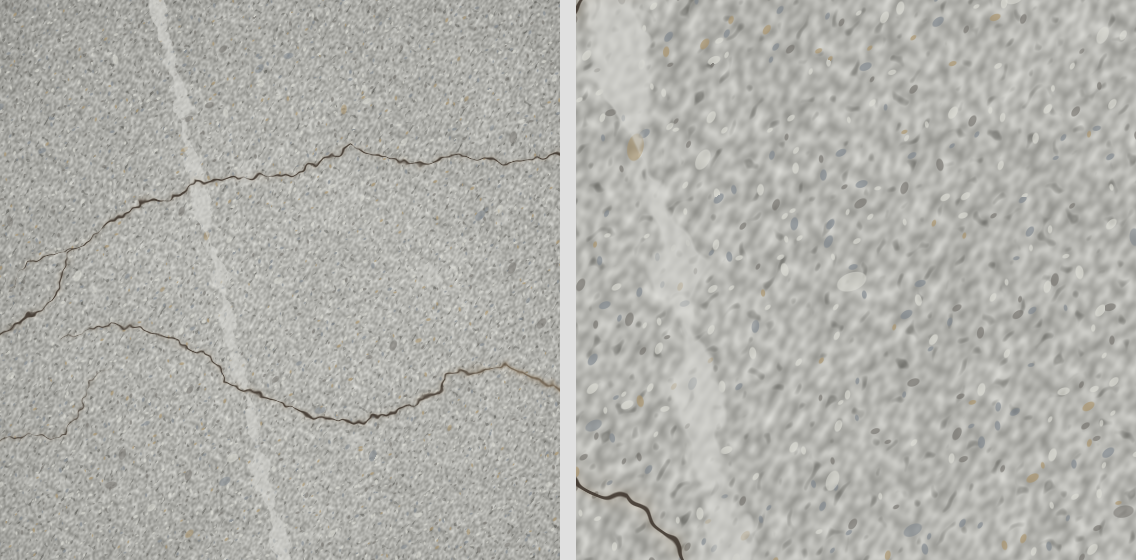
Left: the whole. Right: its middle third, enlarged.
Write a Shadertoy shader that draws this texture.

```glsl
// Weathered grey concrete with jagged cracks, a worn paint streak and small stone flecks.
#define GRAIN_FREQ 165.0
#define GRAIN_CONTRAST 0.17
#define PIT_DEPTH 0.15
#define FLECK_DENSITY 0.30
#define CRACK_WIDTH 1.0
#define CRACK_JITTER 0.010
#define PAINT_WIDTH 0.015
#define CONCRETE vec3(0.712, 0.712, 0.693)
#define PAINT vec3(0.805, 0.805, 0.787)
#define CRACK_DARK vec3(0.23, 0.195, 0.165)
#define RUST vec3(0.57, 0.48, 0.36)

const int KNOTS = 12;

vec2 hash2(vec2 p) {
    vec3 q = fract(vec3(p.xyx) * vec3(0.1031, 0.1030, 0.0973));
    q += dot(q, q.yzx + 33.33);
    return fract((q.xx + q.yz) * q.zy);
}

float gradTerm(vec2 cell, vec2 corner, vec2 f) {
    float angle = 6.2832 * hash2(cell + corner).x;
    return dot(vec2(cos(angle), sin(angle)), f - corner);
}

float gradNoise(vec2 p) {
    vec2 i = floor(p), f = p - i;
    vec2 u = f * f * f * (f * (f * 6.0 - 15.0) + 10.0);
    vec2 e = vec2(1.0, 0.0);
    return mix(mix(gradTerm(i, e.yy, f), gradTerm(i, e.xy, f), u.x),
               mix(gradTerm(i, e.yx, f), gradTerm(i, e.xx, f), u.x), u.y);
}

vec2 noise2(vec2 p) {
    return vec2(gradNoise(p + 17.0), gradNoise(p + 71.0));
}

// Knots hold position and half width; returns line coverage and a soft stain.
vec2 crack(vec2 p, vec3 path[KNOTS], float px) {
    vec2 result = vec2(0.0);
    float vary = CRACK_WIDTH * (1.0 + 1.3 * gradNoise(p * 45.0));
    for (int i = 0; i < KNOTS - 1; i++) {
        vec3 a = path[i], b = path[i + 1];
        vec2 along = b.xy - a.xy;
        float t = clamp(dot(p - a.xy, along) / dot(along, along), 0.0, 1.0);
        float d = length(p - a.xy - along * t);
        float w = mix(a.z, b.z, t) * 0.001 * max(vary, 0.2);
        float line = (1.0 - smoothstep(w - px, w + px, d)) * min(1.0, 2.0 * w / px);
        float stain = exp(-d / 0.004) * min(1.0, w / 0.0015);
        result = max(result, vec2(line, stain));
    }
    return result;
}

// Scattered, randomly turned oval stones: colour and coverage.
vec4 flecks(vec2 p, float freq, float density, float px) {
    vec4 result = vec4(0.0);
    vec2 q = p * freq, cell = floor(q);
    for (int y = -1; y <= 1; y++)
    for (int x = -1; x <= 1; x++) {
        vec2 id = cell + vec2(x, y);
        vec2 pos = hash2(id + 3.0), pick = hash2(id + 57.0), form = hash2(id + 131.0);
        float angle = 1.0 + 1.6 * (form.x - 0.5);
        vec2 axis = vec2(cos(angle), sin(angle)), d = q - id - pos;
        d = vec2(dot(d, axis) * 0.7, dot(d, vec2(-axis.y, axis.x)) * 1.2);
        float radius = mix(0.13, 0.29, form.y * form.y), soft = 0.8 * px * freq;
        float mask = (1.0 - smoothstep(radius - soft, radius + soft, length(d))) * step(pick.x, density);
        vec3 tint = vec3(0.87, 0.87, 0.84);
        if (pick.y > 0.40) tint = vec3(0.50, 0.53, 0.56);
        if (pick.y > 0.66) tint = vec3(0.46, 0.45, 0.43);
        if (pick.y > 0.88) tint = vec3(0.67, 0.58, 0.42);
        if (mask > result.a) result = vec4(tint, mask);
    }
    return result;
}

void mainImage(out vec4 fragColor, in vec2 fragCoord) {
    vec2 p = fragCoord / iResolution.y;
    float px = 1.0 / iResolution.y;

    // Broad light falloff and mottling
    vec2 away = p - vec2(0.58, 0.45);
    vec3 col = CONCRETE - 0.15 * dot(away, away);
    col += 0.025 * gradNoise(p * 5.0) + 0.03 * gradNoise(p * 19.0);

    // Worn paint: a broken slanting streak and a few stray patches
    vec2 rough = p + 0.012 * noise2(p * 38.0) + 0.006 * noise2(p * 95.0);
    float centre = 0.28 + 0.225 * (1.0 - p.y) + 0.012 * gradNoise(vec2(p.y * 9.0, 4.0));
    float gaps = gradNoise(vec2(rough.x * 8.0, rough.y * 15.0) + 9.0);
    float reach = PAINT_WIDTH * (0.65 + 1.7 * gaps);
    float paint = 1.0 - smoothstep(-0.002, 0.003, abs(rough.x - centre) - reach);
    float patches = gradNoise(rough * vec2(15.0, 11.0) + 30.0);
    paint = max(paint, 0.65 * smoothstep(0.45, 0.53, patches));
    col = mix(col, PAINT, 0.8 * paint);

    // Fine slanting grain and dark pits
    vec2 g = vec2(dot(p, vec2(0.87, -0.5)) * 1.15, dot(p, vec2(0.5, 0.87)) * 0.78);
    float grain = gradNoise(g * GRAIN_FREQ) + 0.55 * gradNoise(g * GRAIN_FREQ * 0.47 + 40.0);
    float pits = smoothstep(0.27, 0.55, gradNoise(g * GRAIN_FREQ * 0.8 + 90.0));
    float bare = 1.0 - 0.6 * paint;
    col += bare * (GRAIN_CONTRAST * grain - PIT_DEPTH * pits);

    // Fine and coarse stones
    vec4 fine = flecks(p, 100.0, FLECK_DENSITY, px);
    vec4 coarse = flecks(p + 5.0, 36.0, FLECK_DENSITY * 0.2, px);
    col = mix(col, fine.rgb, 0.65 * bare * fine.a);
    col = mix(col, coarse.rgb, 0.55 * bare * coarse.a);

    // Cracks: two long ones and a pair of faint branches
    vec3 upper[KNOTS] = vec3[](vec3(-0.02, 0.39, 1.6), vec3(0.09, 0.46, 1.5), vec3(0.126, 0.548, 1.0),
        vec3(0.25, 0.64, 1.7), vec3(0.297, 0.64, 1.5), vec3(0.352, 0.676, 1.5), vec3(0.53, 0.69, 1.4),
        vec3(0.625, 0.738, 1.3), vec3(0.74, 0.705, 1.3), vec3(0.81, 0.722, 1.1),
        vec3(0.91, 0.708, 1.2), vec3(1.02, 0.727, 1.3));
    vec3 lower[KNOTS] = vec3[](vec3(0.11, 0.395, 0.4), vec3(0.20, 0.423, 0.9), vec3(0.267, 0.41, 1.0),
        vec3(0.365, 0.372, 1.1), vec3(0.404, 0.32, 1.1), vec3(0.50, 0.28, 1.3), vec3(0.56, 0.254, 1.4),
        vec3(0.651, 0.245, 1.7), vec3(0.78, 0.297, 1.6), vec3(0.80, 0.333, 1.6),
        vec3(0.90, 0.346, 1.7), vec3(1.02, 0.295, 1.4));
    vec3 branch[KNOTS] = vec3[](vec3(-0.02, 0.21, 0.8), vec3(0.05, 0.22, 0.7), vec3(0.117, 0.223, 0.8),
        vec3(0.137, 0.258, 0.6), vec3(0.163, 0.323, 0.5), vec3(0.21, 0.35, 0.0), vec3(0.01, 0.46, 0.0),
        vec3(0.03, 0.51, 0.5), vec3(0.052, 0.531, 0.8), vec3(0.09, 0.548, 0.9),
        vec3(0.12, 0.55, 0.9), vec3(0.13, 0.552, 0.8));
    vec2 bent = p + CRACK_JITTER * (noise2(p * 28.0) + 0.7 * noise2(p * 70.0));
    vec2 low = crack(bent, lower, px);
    vec2 rest = max(crack(bent, upper, px), crack(bent, branch, px));
    float rusty = smoothstep(0.72, 0.95, p.x);
    col = mix(col, RUST, low.y * mix(0.3, 0.75, rusty));
    col = mix(col, RUST, 0.3 * rest.y);
    col = mix(col, CRACK_DARK, 0.85 * max(rest.x, low.x * (1.0 - 0.6 * rusty)));

    fragColor = vec4(clamp(col, 0.0, 1.0), 1.0);
}
```
